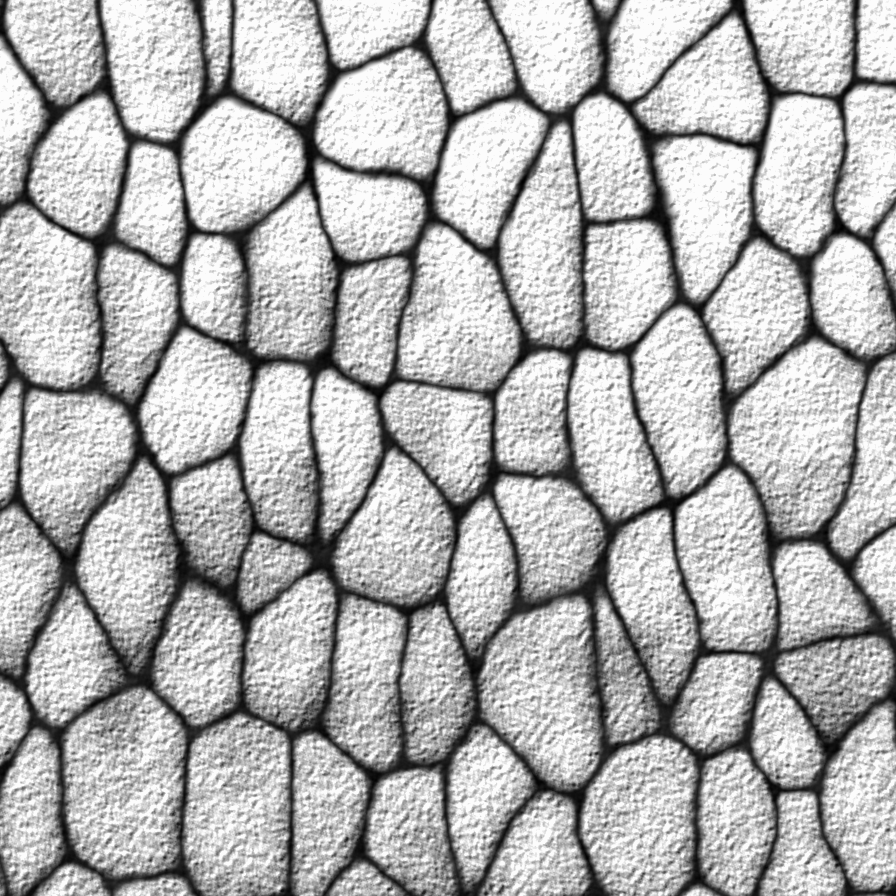
Give the GLSL for this texture, as a Shadertoy shader.

```glsl
// Draws a dry stone wall of upright rounded stones with embossed grain and dark joints.
#define STONES vec2(10.4, 6.7)  // stones across and up the canvas
#define JITTER 0.86             // irregularity of the stone centres
#define SIZE_SPREAD 0.28        // difference between large and small stones
#define ROUNDING 0.0058         // rounding of the corners
#define JOINT_INNER -0.0010     // border distance of the darkest joint
#define JOINT_OUTER 0.0088      // border distance where the joint has faded
#define GRAIN_SCALE 180.0       // grains across the canvas
#define GRAIN_DEPTH 0.92        // contrast of the grain
#define DENT_DEPTH 0.36         // contrast of the broad dents
#define LIGHT vec2(-0.62, 0.78) // direction towards the light

float hash(vec2 p) {
    vec3 v = fract(p.xyx * vec3(0.1031, 0.1030, 0.0973));
    v += dot(v, v.yzx + 33.33);
    return fract((v.x + v.y) * v.z);
}

float noise(vec2 p) {
    vec2 cell = floor(p), f = fract(p);
    f = f * f * (3.0 - 2.0 * f);
    float low = mix(hash(cell), hash(cell + vec2(1, 0)), f.x);
    float high = mix(hash(cell + vec2(0, 1)), hash(cell + vec2(1, 1)), f.x);
    return mix(low, high, f.y);
}

// Layered noise on turned lattices, so that no axis shows
float fbm(vec2 p) {
    float sum = 0.0, gain = 0.55;
    p = mat2(0.8, 0.6, -0.6, 0.8) * p;
    for (int i = 0; i < 3; i++) {
        sum += gain * noise(p);
        p = mat2(1.5, 1.1, -1.1, 1.5) * p + 17.3;
        gain *= 0.5;
    }
    return sum;
}

// Slope of a noise surface as seen from the light
float relief(vec2 p, float reach) {
    return fbm(p) - fbm(p + LIGHT * reach);
}

// Centre (xy) and size bonus (z) of the stone in one lattice cell
vec3 stoneAt(vec2 id) {
    vec2 offset = vec2(hash(id + 41.0), hash(id + 97.0)) - 0.5;
    vec2 centre = id + 0.5 + JITTER * offset;
    centre.x += 0.5 * mod(id.y, 2.0);
    return vec3(centre, SIZE_SPREAD * hash(id + 153.0));
}

float weightedDistance(vec2 p, vec3 stone) {
    vec2 d = p - stone.xy;
    return dot(d, d) - stone.z;
}

// Distance to the rounded stone border; also gives the owning stone
float stoneBorder(vec2 uv, out vec3 owner) {
    vec2 p = uv * STONES, base = floor(p);
    float nearest = 1e3;
    for (int y = -2; y <= 2; y++)
    for (int x = -2; x <= 2; x++) {
        vec3 stone = stoneAt(base + vec2(x, y));
        float d = weightedDistance(p, stone);
        if (d < nearest) { nearest = d; owner = stone; }
    }
    float sum = 1e-9;
    for (int y = -2; y <= 2; y++)
    for (int x = -2; x <= 2; x++) {
        vec3 stone = stoneAt(base + vec2(x, y));
        vec2 between = stone.xy - owner.xy;
        if (dot(between, between) > 1e-5) {
            float gap = weightedDistance(p, stone) - nearest;
            sum += exp(-gap / (2.0 * length(between * STONES) * ROUNDING));
        }
    }
    return -ROUNDING * log(sum);
}

void mainImage(out vec4 fragColor, in vec2 fragCoord) {
    vec2 uv = fragCoord / iResolution.xy;

    // Bend the outlines, broadly and finely
    vec2 bend = vec2(noise(uv * 13.0), noise(uv * 13.0 + 50.0)) - 0.5;
    vec2 chip = vec2(noise(uv * 75.0), noise(uv * 75.0 + 90.0)) - 0.5;
    vec3 stone;
    float border = stoneBorder(uv + 0.024 * bend + 0.003 * chip, stone);

    // Stone face: paler at the top, each stone a little different
    float tone = mix(0.82, 1.03, smoothstep(0.0, 1.0, uv.y));
    tone += 0.07 * (hash(floor(stone.xy * 37.0)) - 0.5);
    tone -= 0.15 * smoothstep(0.45, 0.8, noise(uv * 15.0 + 7.0));

    // Rounded rim, shaded away from the light
    vec2 outward = (uv * STONES - stone.xy) / STONES;
    float facing = dot(outward / (length(outward) + 0.01), LIGHT);
    float rim = 1.0 - smoothstep(0.0, 0.030, border);
    tone += rim * (0.16 * facing - 0.14);

    // Dents and grain
    tone += DENT_DEPTH * relief(uv * 24.0, 0.35);
    float grain = relief(uv * GRAIN_SCALE, 0.65);
    tone += GRAIN_DEPTH * grain;
    tone = clamp(tone, 0.12, 0.99);

    // Dark joints with a soft, slightly rough edge
    float rough = 0.0025 * (noise(uv * 110.0) - 0.5);
    float face = smoothstep(JOINT_INNER, JOINT_OUTER, border + rough);
    float joint = 0.03 + 0.12 * noise(uv * 55.0) + 0.10 * grain;
    fragColor = vec4(vec3(clamp(mix(joint, tone, face), 0.0, 1.0)), 1.0);
}
```
